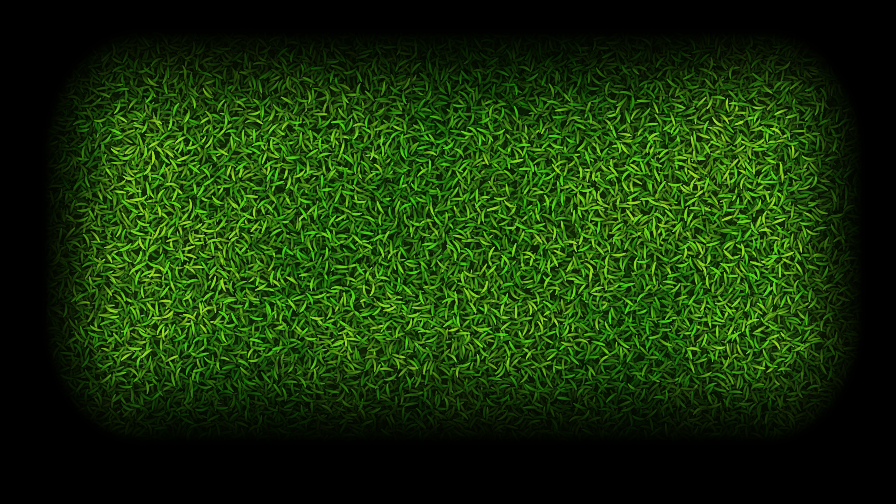
A WebGL 2 fragment shader for this texture:

```glsl
#version 300 es
precision highp float;
uniform vec2 u_resolution;
out vec4 fragColor;

// Spotlight, in units of canvas height
const vec2 LIGHT_CENTER = vec2(0.90, 0.53);
const vec2 LIGHT_CORE = vec2(0.62, 0.16);
const vec2 LIGHT_FADE = vec2(0.21, 0.27);

// Grass blades
const int LAYERS = 6;
const float CELL = 0.021;
const float HALF_LENGTH = 0.62;
const float BLADE_RADIUS = 0.11;
const float SOIL_TONE = 0.12;
const float SHADOW = 0.42;
const float GAIN = 1.38;

// Colours
const vec3 DARK_GREEN = vec3(0.005, 0.015, 0.0);
const vec3 LEAF_GREEN = vec3(0.165, 0.42, 0.055);
const vec3 TIP_GREEN = vec3(0.39, 0.76, 0.11);
const vec3 DRY_TINT = vec3(1.38, 1.0, 1.15);
const vec3 LUSH_TINT = vec3(0.60, 0.98, 0.70);

vec4 hash4(vec2 p) {
    vec4 q = fract(p.xyxy * vec4(0.1031, 0.1030, 0.0973, 0.1099));
    q += dot(q, q.wzxy + 33.33);
    return fract((q.xxyz + q.yzzw) * q.zywx);
}

mat2 rotation(float angle) {
    float c = cos(angle), s = sin(angle);
    return mat2(c, s, -s, c);
}

// Broad uneven patches, about -1 to 1
float patches(vec2 p) {
    float n = sin(p.x * 7.1 + 2.2 * sin(p.y * 5.3 + 0.7));
    n += 0.7 * sin(p.y * 13.0 - p.x * 6.0 + 1.5 * sin(p.x * 11.0));
    n += 0.5 * sin(p.x * 27.0 + p.y * 19.0 + 2.0 * sin(p.y * 23.0));
    return n / 2.2;
}

// Tapered blade: x is coverage, y is shadow, z runs from root to tip
vec3 blade(vec2 p, float bend, float soft) {
    p.y += bend * (p.x * p.x - 0.15);
    float along = clamp(p.x / HALF_LENGTH, -1.0, 1.0);
    float radius = BLADE_RADIUS * (1.0 - 0.55 * along * along);
    float dist = length(p - vec2(along * HALF_LENGTH, 0.0)) - radius;
    float cover = 1.0 - smoothstep(-soft, soft, dist);
    float shade = 1.0 - smoothstep(0.0, 0.22, dist);
    return vec3(cover, shade, 0.5 + 0.5 * along);
}

// Stacked blades: x is brightness, y is dryness
vec2 grass(vec2 p) {
    vec2 turf = vec2(SOIL_TONE, 0.5);
    float soft = 0.6 / (u_resolution.y * CELL);
    for (int layer = 0; layer < LAYERS; layer++) {
        float level = float(layer);
        float height = level / float(LAYERS - 1);
        vec2 grid = rotation(level * 1.13 + 0.3) * p / CELL + level * 37.7 + 211.0;
        vec2 cell = floor(grid);
        for (int j = -1; j <= 1; j++) {
            for (int i = -1; i <= 1; i++) {
                vec2 id = cell + vec2(i, j);
                vec4 rnd = hash4(id + level * 17.0);
                vec4 extra = hash4(id.yx + level * 29.0 + 71.0);
                vec2 local = grid - id - 0.5 - (rnd.xy - 0.5) * 0.8;
                vec3 b = blade(rotation(rnd.z * 6.2832) * local, extra.x - 0.5, soft);
                float tone = mix(0.30, 0.88, height) * mix(0.55, 1.2, rnd.w);
                tone *= mix(0.65, 1.12, b.z);
                turf.x *= 1.0 - SHADOW * b.y * (1.0 - b.x) * height;
                turf = mix(turf, vec2(tone, extra.y), b.x);
            }
        }
    }
    return turf;
}

// Rounded spotlight with a smooth dark border
float spotlight(vec2 p) {
    vec2 outside = max(abs(p - LIGHT_CENTER) - LIGHT_CORE, 0.0) / LIGHT_FADE;
    return 1.0 - smoothstep(0.0, 1.0, length(outside));
}

void main() {
    vec2 p = gl_FragCoord.xy / u_resolution.y;
    p.x += 0.5 * (16.0 / 9.0 - u_resolution.x / u_resolution.y);

    vec2 turf = grass(p);
    float patchiness = patches(p);
    float light = spotlight(p);

    // Drier grass gathers toward both ends of the lit area
    float ends = smoothstep(0.35, 0.68, abs(p.x - LIGHT_CENTER.x));
    float dryness = clamp(turf.y + 0.22 * patchiness + 0.15 * ends, 0.0, 1.0);
    float tone = turf.x * GAIN * light * (1.0 + 0.12 * patchiness + 0.12 * ends);

    // Dark to leaf to tip
    vec3 color = mix(DARK_GREEN, LEAF_GREEN, clamp(tone * 2.0, 0.0, 1.0));
    color = mix(color, TIP_GREEN, clamp(tone * 2.0 - 1.0, 0.0, 1.2));
    color *= mix(LUSH_TINT, DRY_TINT, dryness);
    fragColor = vec4(color * smoothstep(0.0, 0.06, light), 1.0);
}
```
